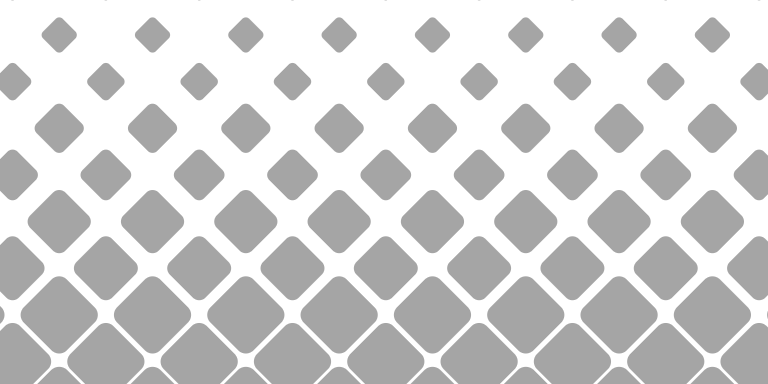
This pattern is drawn by a Shadertoy shader. Its source:

```glsl
// Halftone fade of staggered, rounded grey diamonds that shrink towards the top on white.

// Lengths are fractions of the canvas height; y runs down from the top edge.
#define SPACING 0.2430             // gap between diamond centres in a row
#define FIRST_CENTER vec2(0.1542, 0.0911)
#define TOP_EXTENT 0.0458          // centre to tip in the first row
#define EXTENT_STEP 0.01823        // growth per pair of rows
#define STAGGER_EXTRA 0.0029       // extra size of the first shifted row
#define MAX_EXTENT 0.1078
#define ROUNDNESS 0.28             // corner radius relative to the extent
#define DIAMOND_COLOR vec3(0.647)
#define PAPER_COLOR vec3(1.0)

// Signed distance to a diamond whose rounded tips reach the given extent.
float roundedDiamond(vec2 p, float extent) {
    float radius = ROUNDNESS * extent;
    float halfSide = (extent + (sqrt(2.0) - 1.0) * radius) * sqrt(0.5);
    vec2 turned = vec2(p.x + p.y, p.y - p.x) * sqrt(0.5);
    vec2 d = abs(turned) - halfSide + radius;
    return length(max(d, 0.0)) + min(max(d.x, d.y), 0.0) - radius;
}

// Rows grow in pairs; the shifted row of each pair is slightly larger near the top.
float rowExtent(float row) {
    float pair = floor(row * 0.5);
    float shifted = mod(row, 2.0);
    float extent = TOP_EXTENT + EXTENT_STEP * pair
                 + shifted * STAGGER_EXTRA * (1.0 - pair / 3.0);
    return clamp(extent, 0.0, MAX_EXTENT);
}

// Distance to the closest diamond of one row, repeated sideways.
float diamondRow(vec2 p, float row) {
    float shift = 0.5 * mod(row, 2.0);
    float column = fract(p.x / SPACING - shift + 0.5) - 0.5;
    vec2 local = vec2(column * SPACING, p.y - row * SPACING * 0.5);
    return roundedDiamond(local, rowExtent(row));
}

void mainImage(out vec4 fragColor, in vec2 fragCoord) {
    vec2 position = vec2(fragCoord.x, iResolution.y - fragCoord.y) / iResolution.y;
    vec2 p = position - FIRST_CENTER;

    // Neighbouring rows interlock, so test the nearest three.
    float nearestRow = floor(p.y / (SPACING * 0.5) + 0.5);
    float dist = 1.0;
    for (int i = -1; i <= 1; i++) {
        dist = min(dist, diamondRow(p, nearestRow + float(i)));
    }

    // Fade each edge over about one pixel.
    float coverage = clamp(0.5 - dist * iResolution.y, 0.0, 1.0);
    fragColor = vec4(mix(PAPER_COLOR, DIAMOND_COLOR, coverage), 1.0);
}
```
